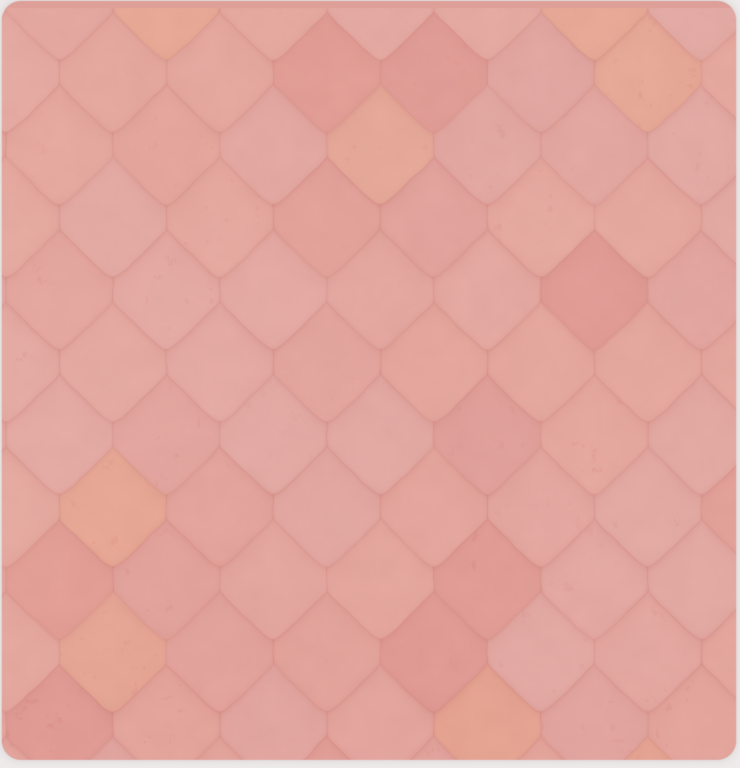
Give the GLSL for this pattern, as a Shadertoy shader.

```glsl
const vec2 PITCH = vec2(0.1393, 0.0943); // tile width and row step, in canvas heights

float hash(vec2 p) {
    return fract(sin(dot(p, vec2(127.1, 311.7))) * 43758.545);
}

float noise(vec2 p) {
    vec2 i = floor(p), f = fract(p);
    f = f * f * (3.0 - 2.0 * f);
    return mix(mix(hash(i), hash(i + vec2(1, 0)), f.x),
               mix(hash(i + vec2(0, 1)), hash(i + vec2(1, 1)), f.x), f.y);
}

float fbm(vec2 p) {
    float sum = 0.0, amp = 0.5;
    for (int i = 0; i < 4; i++) {
        sum += amp * noise(p);
        p = p * 2.03 + 17.0;
        amp *= 0.5;
    }
    return sum;
}

// Column index and offset from the tile axis; odd rows shift by half a tile
vec2 column(float x, float row) {
    float u = (x - 0.147) / PITCH.x - 0.5 * mod(row, 2.0);
    float col = floor(u + 0.5);
    return vec2(col, (u - col) * PITCH.x);
}

// Signed distance below the rounded lower edge of a row
float belowEdge(vec2 p, float row) {
    float dx = column(p.x, row).y;
    float rise = length(vec2(dx, 0.008)) - 0.008;
    return (p.y - 0.172 - row * PITCH.y + rise) * 0.72;
}

// Clay tone of one tile: mostly pale, some deep, a few orange
vec3 tone(vec2 id) {
    float deep = pow(hash(id + 3.7), 4.0);
    vec3 c = mix(vec3(0.892, 0.665, 0.635), vec3(0.876, 0.605, 0.578), deep);
    c = mix(c, vec3(0.903, 0.661, 0.585), 0.85 * step(0.94, hash(id + 41.3)));
    return c + vec3(-0.004, 0.003, 0.012) * (hash(id + 9.1) - 0.5) * 2.0;
}

vec3 tile(vec2 p, float row, float px) {
    vec2 c = column(p.x, row);
    vec2 id = vec2(c.x, row);
    float seam = 0.5 * PITCH.x - abs(c.y);
    vec3 col = mix(tone(id), tone(id + vec2(sign(c.y), 0.0)),
                   0.5 * smoothstep(px, 0.0, seam));

    // Mottling, and rubbed specks on some tiles
    float worn = hash(id + 23.9);
    col += (fbm(p * 38.0 + worn * 50.0) - 0.47) * 0.022;
    float specks = smoothstep(0.67, 0.76, fbm(p * vec2(75.0, 60.0) + worn * 90.0));
    col -= vec3(0.012, 0.03, 0.028) * specks * smoothstep(0.35, 1.0, worn);

    // Shadow from the row above, own lower rim, and side seam
    float upper = max(belowEdge(p, row - 1.0), 0.0);
    float lower = max(-belowEdge(p, row), 0.0);
    float strength = mix(0.7, 1.1, noise(p * 14.0 + row));
    float shade = 0.32 * exp(-upper / 0.002) + 0.18 * exp(-upper / 0.011);
    shade += 0.2 * exp(-lower / 0.003);
    shade += 0.34 * exp(-seam / 0.0013);
    return mix(col, vec3(0.80, 0.51, 0.48), min(shade * strength, 0.6));
}

vec3 shingles(vec2 p, float px) {
    p += (vec2(noise(p * 60.0), noise(p * 60.0 + 31.0)) - 0.5) * 0.0016;
    float row = ceil((p.y - 0.172 - 2.0 * px) / PITCH.y);
    float cover = smoothstep(-px, px, belowEdge(p, row));
    return mix(tile(p, row, px), tile(p, row + 1.0, px), cover);
}

void mainImage(out vec4 fragColor, in vec2 fragCoord) {
    float px = 1.0 / iResolution.y;
    float width = iResolution.x * px;
    vec2 p = vec2(fragCoord.x, iResolution.y - fragCoord.y) * px;

    // Roof field with slow tonal drift and a plain top band
    vec3 roof = shingles(p, px);
    float drift = 0.3 * smoothstep(0.55, 1.0, p.y) + 0.35 * (noise(p * 4.0) - 0.4);
    vec3 col = roof - vec3(0.012, 0.045, 0.043) * drift;
    col = mix(vec3(0.868, 0.622, 0.598), col, smoothstep(-px, px, p.y - 0.0105));

    // Rounded card over a pale ground with a soft drop shadow
    vec2 lo = vec2(0.0024, 0.0012), hi = vec2(width - 0.005, 0.9895);
    vec2 q = abs(p - 0.5 * (lo + hi)) - 0.5 * (hi - lo) + 0.025;
    float card = length(max(q, 0.0)) + min(max(q.x, q.y), 0.0) - 0.025;
    vec3 ground = mix(vec3(0.94, 0.935, 0.935), roof, 0.04);
    ground -= 0.06 * exp(-max(card, 0.0) / 0.005);
    col = mix(col, ground, smoothstep(-px, px, card));

    fragColor = vec4(col, 1.0);
}
```
